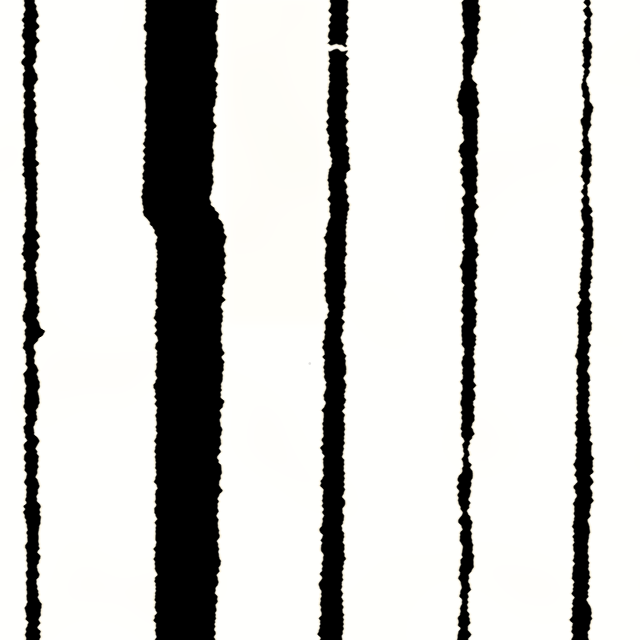
This pattern is drawn by a three.js fragment shader. Its source:

```glsl
// Five uneven vertical ink stripes, one of them broad, on warm white paper.
// Each stripe is a pair of straight edges bent by local knots and roughened
// by gradient noise; a cream fringe and soft grey rim follow the ink.

#define INK vec3(0.0)
#define PAPER vec3(1.0, 1.0, 0.993)
#define CREAM vec3(0.99, 0.965, 0.89)
#define SOFTNESS 0.0016
#define FRINGE 0.0045
#define WANDER 0.004
#define ROUGHNESS 0.0055
#define WANDER_RATE 19.0
#define ROUGH_RATE 82.0
#define GAP_HALF 0.0045

varying vec2 vUv;

vec2 gradient(vec2 cell) {
  float h = fract(sin(dot(cell, vec2(127.1, 311.7))) * 43758.5);
  return vec2(cos(h * 6.2832), sin(h * 6.2832));
}

float gradientNoise(vec2 p) {
  vec2 i = floor(p), f = p - i;
  vec2 u = f * f * f * (f * (f * 6.0 - 15.0) + 10.0);
  vec2 e = vec2(1.0, 0.0);
  float low = mix(dot(gradient(i), f), dot(gradient(i + e), f - e), u.x);
  float high = mix(dot(gradient(i + e.yx), f - e.yx),
                   dot(gradient(i + 1.0), f - 1.0), u.x);
  return mix(low, high, u.y);
}

// Sideways wobble of one edge: slow drift, notches and fine grain
float edgeNoise(float y, float seed) {
  float row = seed * 7.3 + 0.4;
  return WANDER * gradientNoise(vec2(y * WANDER_RATE, row))
       + ROUGHNESS * gradientNoise(vec2(y * ROUGH_RATE, row + 40.0))
       + ROUGHNESS * 0.6 * gradientNoise(vec2(y * ROUGH_RATE * 2.1, row + 80.0));
}

// Local push of the left and right edge around height "at"
vec2 knot(float y, float at, float reach, float left, float right) {
  float t = (y - at) / reach;
  return vec2(left, right) * exp(-t * t);
}

// Signed distance across a stripe; "bottom" and "top" hold left and right edges
float stripe(vec2 p, vec2 bottom, vec2 top, vec2 bend, float seed) {
  vec2 edges = mix(bottom, top, p.y) + bend;
  edges += vec2(edgeNoise(p.y, seed), edgeNoise(p.y, seed + 0.5));
  return max(edges.x - p.x, p.x - edges.y);
}

float inkDistance(vec2 p) {
  float y = p.y;

  // Thin stripe with a knob at mid height
  vec2 bend = knot(y, 0.479, 0.009, 0.001, 0.010)
            + knot(y, 0.440, 0.018, 0.004, -0.003)
            + knot(y, 0.400, 0.014, 0.002, 0.003)
            + knot(y, 0.330, 0.018, -0.002, -0.006);
  float d = stripe(p, vec2(0.0404, 0.0612), vec2(0.0371, 0.0566), bend, 1.0);

  // Broad stripe that steps to the left in its upper part
  bend = knot(y, 0.695, 0.045, -0.004, -0.004)
       - vec2(0.0185 * smoothstep(0.628, 0.674, y),
              0.0190 * smoothstep(0.640, 0.692, y));
  d = min(d, stripe(p, vec2(0.2422, 0.3385), vec2(0.246, 0.359), bend, 2.0));

  // Medium stripe, cut by a narrow gap near the top
  bend = knot(y, 0.753, 0.025, 0.005, 0.006)
       + knot(y, 0.720, 0.010, 0.000, -0.004)
       + knot(y, 0.675, 0.030, 0.006, 0.004)
       + knot(y, 0.510, 0.012, 0.007, -0.004)
       + knot(y, 0.480, 0.022, -0.002, -0.005)
       + knot(y, 0.433, 0.008, 0.001, 0.004);
  float medium = stripe(p, vec2(0.5, 0.5352), vec2(0.5156, 0.543), bend, 3.0);
  float gapY = 0.926 + 0.006 * gradientNoise(vec2(p.x * 90.0, 5.3));
  float gap = GAP_HALF + 0.004 * gradientNoise(vec2(p.x * 110.0, 9.6));
  d = min(d, max(medium, gap - abs(y - gapY)));

  // Knotted stripe, pinched at two heights
  bend = knot(y, 0.948, 0.025, 0.003, -0.002)
       + knot(y, 0.889, 0.022, 0.001, -0.0135)
       + knot(y, 0.844, 0.018, -0.007, 0.001)
       + knot(y, 0.480, 0.220, 0.003, 0.002)
       + knot(y, 0.290, 0.022, 0.002, -0.006)
       + knot(y, 0.245, 0.018, -0.006, 0.001)
       + knot(y, 0.206, 0.015, 0.003, -0.003)
       + knot(y, 0.140, 0.030, 0.000, 0.004);
  d = min(d, stripe(p, vec2(0.7174, 0.7318), vec2(0.7227, 0.75), bend, 4.0));

  // Tapering stripe, thick below and fine above
  bend = knot(y, 0.870, 0.014, -0.003, -0.003)
       + knot(y, 0.835, 0.015, 0.001, 0.002)
       + knot(y, 0.635, 0.060, 0.004, 0.003)
       + knot(y, 0.245, 0.050, 0.000, 0.003);
  return min(d, stripe(p, vec2(0.8932, 0.9206), vec2(0.9141, 0.9219), bend, 5.0));
}

void main() {
  float d = inkDistance(vUv);

  // Paper with a faint warm patch, broken cream fringe and one pale speck
  vec2 patchArea = smoothstep(vec2(0.09, 0.27), vec2(0.06, 0.24),
                              abs(vUv - vec2(0.43, 0.75)));
  float tint = 0.15 * patchArea.x * patchArea.y;
  tint += max(0.0, 0.15 * gradientNoise(vUv * 6.0));
  float fringe = 1.0 - smoothstep(0.0, FRINGE, d);
  tint += fringe * (1.1 + 1.4 * gradientNoise(vUv * 95.0));
  vec3 color = mix(PAPER, CREAM, clamp(tint, 0.0, 1.0));
  color *= 1.0 - 0.12 * smoothstep(0.003, 0.001, distance(vUv, vec2(0.484, 0.432)));

  float ink = 1.0 - smoothstep(-SOFTNESS, SOFTNESS, d);
  gl_FragColor = vec4(mix(color, INK, ink), 1.0);
}
```
